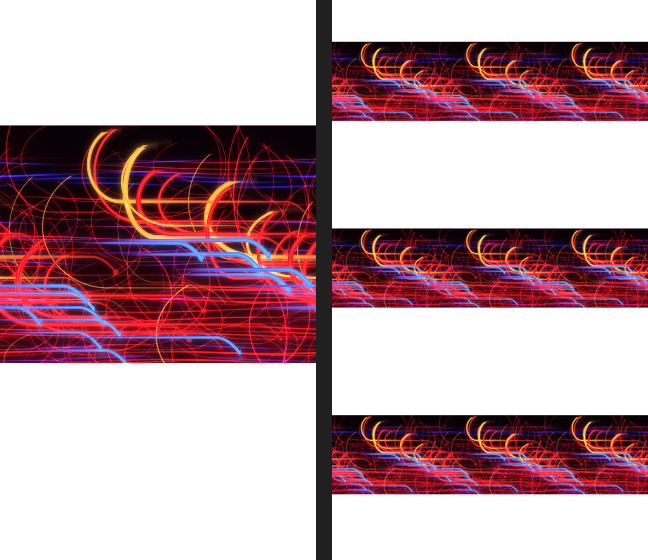
Left, the tile; right, the same tile 3 across and 3 down.
This background is drawn by a Shadertoy shader. Its source:

```glsl
// Long-exposure light trails: hooked and falling streaks in a dark band on white.
const float TAU = 6.28318;
const float BAND_LOW = 0.352, BAND_HIGH = 0.776;  // band limits, share of canvas height
const int STREAKS = 34, THREADS = 100, HOOKS = 17, COMETS = 13;
const float HOOK_TOP = 0.82;                      // where a hook starts, share of its radius
const vec2 DROP = vec2(0.075, 0.048);             // run and fall of a trail end
const float EDGE = 0.0016;                        // softness of a line
const float GLOW = 0.008;                         // reach of the halo
const vec3 NIGHT  = vec3(0.035, 0.003, 0.025);
const vec3 EMBER  = vec3(0.27, 0.025, 0.06);
const vec3 RED    = vec3(0.92, 0.09, 0.11);
const vec3 GOLD   = vec3(0.93, 0.66, 0.22);
const vec3 PURPLE = vec3(0.40, 0.15, 0.72);
const vec3 BLUE   = vec3(0.33, 0.62, 1.00);

vec3 hash3(float n) {
    return fract(sin(n * vec3(12.9, 78.2, 37.7) + 1.3) * 43758.5);
}

// Coverage of a line of half width w at distance d.
float stroke(float d, float w) {
    float soft = max(EDGE, 0.7 / iResolution.x);
    return 1.0 - smoothstep(w - 0.5 * soft, w + soft, d);
}

// Position relative to an anchor, wrapped across the canvas width.
vec2 local(vec2 p, vec2 anchor, float side) {
    return vec2(fract(side * (p.x - anchor.x) + 0.1) - 0.1, p.y - anchor.y);
}

// Elliptic hook, level run and falling end: distance, progress, distance to end.
vec3 trail(vec2 q, vec2 r, float len) {
    vec2 e = q - vec2(r.x, 0.0);
    float k = length(e / r);
    float hook = abs(k - 1.0) * k / (length(e / (r * r)) + 1e-4);
    hook = max(hook, e.y - HOOK_TOP * r.y);
    float t = clamp((e.x - len) / DROP.x + 1.0, 0.0, 1.0);
    float slope = 2.0 * DROP.y * t / DROP.x;
    float run = abs(e.y + r.y + DROP.y * t * t) / sqrt(1.0 + slope * slope);
    run = max(run, e.x - len);
    return vec3(e.x < 0.0 ? hook : run, clamp(e.x / len, 0.0, 1.0),
                length(e - vec2(len, -r.y - DROP.y)));
}

// Dark ground, redder and brighter towards the bottom.
vec3 haze(vec2 p, float h) {
    float wave = 0.5 + 0.25 * sin(TAU * (p.x + 0.2) + 9.0 * p.y)
                     + 0.25 * sin(TAU * (2.0 * p.x - 0.3) - 17.0 * p.y);
    float depth = 1.0 - smoothstep(0.0, 0.75, p.y / h);
    return mix(NIGHT, EMBER, depth * (0.35 + 0.65 * wave));
}

// Faint, nearly level lines over the full width.
vec3 streaks(vec2 p, float h) {
    vec3 sum = vec3(0.0);
    for (int i = 0; i < STREAKS; i++) {
        vec3 n = hash3(float(i) + 400.0);
        float level = h * 0.86 * pow(n.x, 1.3) + 0.007 * sin(TAU * (p.x + n.y));
        float fade = 0.5 + 0.5 * sin(TAU * (p.x * (1.0 + floor(2.0 * n.z)) + n.z * 7.0));
        float d = abs(p.y - level);
        vec3 tint = n.z < 0.5 ? RED : mix(PURPLE, vec3(0.15, 0.12, 0.85), n.y);
        sum += tint * fade * (0.6 * stroke(d, 0.0008 + 0.0014 * n.y) + 0.16 * exp(-d / GLOW));
    }
    return sum;
}

// Fine crossing arcs, mostly low in the band.
vec3 threads(vec2 p, float h) {
    vec3 sum = vec3(0.0);
    for (int i = 0; i < THREADS; i++) {
        vec3 n = hash3(float(i) + 100.0), m = hash3(float(i) + 250.0);
        vec2 r = vec2(0.05 + 0.2 * m.x, 0.07 + 0.16 * m.y);
        vec2 anchor = vec2(n.x, h * (0.85 * pow(n.y, 1.4) - 0.08) + 0.6 * r.y);
        vec3 t = trail(local(p, anchor, m.z < 0.7 ? 1.0 : -1.0), r, 0.1 + 0.3 * n.z);
        vec3 tint = m.z < 0.12 ? GOLD : n.z < 0.12 ? PURPLE : RED;
        float power = (0.25 + 0.45 * m.y * n.z + 0.1 * n.x) * (1.0 - 0.6 * t.y);
        sum += tint * power * (stroke(t.x, 0.0004 + 0.0009 * n.z) + 0.12 * exp(-t.x / GLOW));
    }
    return sum;
}

// Bold trails: hooks thin out along their run, comets swell towards their end.
vec3 boldTrails(vec3 col, vec2 p, float h) {
    for (int i = 0; i < HOOKS + COMETS; i++) {
        bool comet = i >= HOOKS;
        float id = float(i);
        vec3 n = hash3(id + 20.0), m = hash3(id + 60.0);
        vec2 r = vec2(0.09 + 0.09 * m.x, 0.10 + 0.06 * m.y);
        float len = 0.25 + 0.38 * n.z;
        float level = comet ? h * (0.03 + 0.5 * fract(id * 0.382 + 0.1 * n.y)) + r.y
                            : h * (0.32 + 0.58 * fract(id * 0.382 + 0.1 * n.y));
        vec3 t = trail(local(p, vec2(fract(id * 0.618 + 0.12 * n.x), level), 1.0), r, len);
        float s = t.y;

        float w = (comet ? 0.0035 : 0.0028) + 0.0045 * m.z * m.z;
        float bulb = w * 1.25;
        w *= comet ? mix(0.35, 1.0, s) : mix(1.0, 0.4, s);
        float power = comet ? smoothstep(0.0, 0.35, s) : mix(1.0, 0.55, s);
        vec3 tint = comet ? (n.x < 0.65 ? mix(PURPLE, BLUE, s) : mix(RED, GOLD, s))
                          : mix(n.x < 0.55 ? RED : GOLD, RED, s);

        float d = min(t.x - w, t.z - bulb);
        float core = stroke(d + w, 0.3 * w);
        col += tint * power * 0.28 * exp(-max(d, 0.0) / GLOW);
        col = mix(col, tint + 0.12 * core, power * stroke(d, 0.0));
    }
    return col;
}

void mainImage(out vec4 fragColor, in vec2 fragCoord) {
    float aspect = iResolution.y / iResolution.x;
    float v = fragCoord.y / iResolution.y;
    float h = (BAND_HIGH - BAND_LOW) * aspect;
    vec2 p = vec2(fragCoord.x / iResolution.x, (v - BAND_LOW) * aspect);

    // White margins with a clean edge
    float px = 0.5 / iResolution.y;
    float band = smoothstep(BAND_LOW - px, BAND_LOW + px, v)
               * (1.0 - smoothstep(BAND_HIGH - px, BAND_HIGH + px, v));
    vec3 col = vec3(1.0);
    if (band > 0.0) {
        vec3 light = haze(p, h) + streaks(p, h) + threads(p, h);
        light = boldTrails(light, p, h);
        col = mix(col, clamp(light, 0.0, 1.0), band);
    }
    fragColor = vec4(col, 1.0);
}
```
